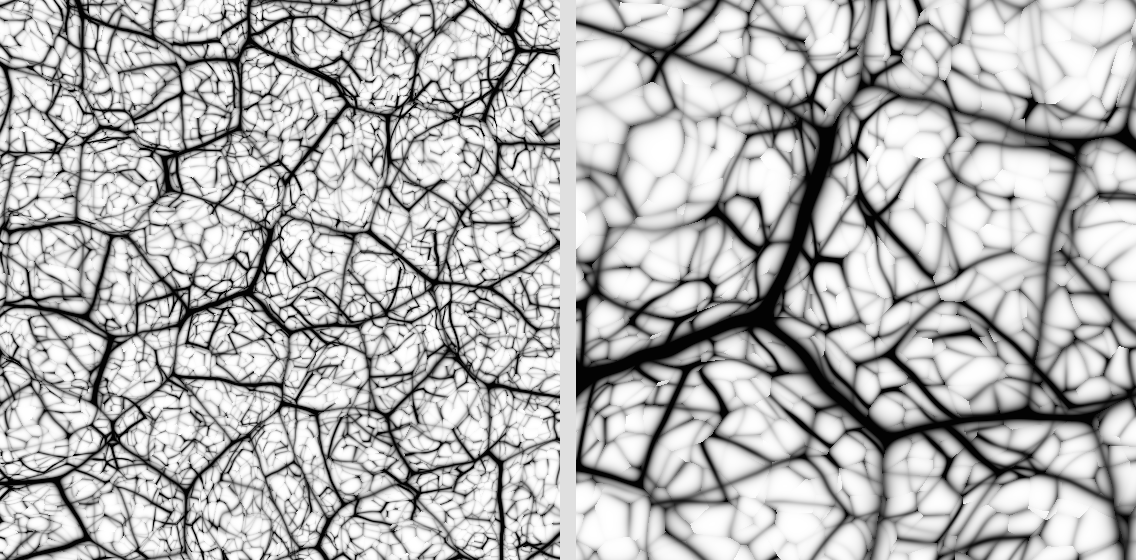
Left, the full canvas; right, a detail of the centre.
Reproduce this texture procedurally as a Shadertoy shader.

```glsl
// Black web of filaments on white, like the walls between foam bubbles.
// Four scales of warped Voronoi borders are overlaid; each border has its own
// strength, and finer webs are squeezed towards the walls of the large voids.

const vec3 PAPER = vec3(1.0);
const vec3 INK = vec3(0.01);

// Integer hash: two values in 0..1 for a lattice point
vec2 hash2(ivec2 cell) {
    uvec2 v = uvec2(cell + 4096) * 1664525u + 1013904223u;
    v.x += v.y * 1664525u;
    v.y += v.x * 1664525u;
    v ^= v >> 16u;
    v.x += v.y * 1664525u;
    v.y += v.x * 1664525u;
    v ^= v >> 16u;
    return vec2(v & 65535u) / 65535.0;
}

// Smooth two-channel value noise
vec2 noise2(vec2 p) {
    ivec2 i = ivec2(floor(p));
    vec2 f = fract(p);
    f = f * f * (3.0 - 2.0 * f);
    return mix(mix(hash2(i), hash2(i + ivec2(1, 0)), f.x),
               mix(hash2(i + ivec2(0, 1)), hash2(i + ivec2(1, 1)), f.x), f.y);
}

vec2 warp(vec2 p, float frequency, float amount) {
    return p + amount * (2.0 * noise2(p * frequency) - 1.0);
}

// Voronoi borders: x = ink density, yz = offset from the cell's seed (in cells)
vec3 web(vec2 p, float cells, float width, float weakest, float strongest, int layer) {
    vec2 q = p * cells;
    ivec2 base = ivec2(floor(q));
    ivec2 shift = ivec2(layer * 137, layer * 291);

    // Nearest seed
    ivec2 home = base;
    vec2 toHome = vec2(8.0);
    for (int y = -1; y <= 1; y++)
    for (int x = -1; x <= 1; x++) {
        ivec2 cell = base + ivec2(x, y);
        vec2 toSeed = vec2(cell) + hash2(cell + shift) - q;
        if (dot(toSeed, toSeed) < dot(toHome, toHome)) {
            toHome = toSeed;
            home = cell;
        }
    }

    // Sum the soft borders shared with all neighbours
    float density = 0.0;
    float rounding = 0.0008;
    for (int y = -2; y <= 2; y++)
    for (int x = -2; x <= 2; x++) {
        if (x == 0 && y == 0) continue;
        ivec2 cell = home + ivec2(x, y);
        vec2 toSeed = vec2(cell) + hash2(cell + shift) - q;
        vec2 across = toSeed - toHome;
        float gap = dot(0.5 * (toSeed + toHome), across) / max(length(across), 0.001);
        float d = gap / cells;
        d = sqrt(d * d + rounding * rounding) - rounding;
        float chance = hash2(home + cell + 2 * shift + 711).x;
        density += mix(weakest, strongest, chance * chance) * exp(-d / width);
    }
    return vec3(density, -toHome);
}

// Lay a translucent coat of ink over what is already there
float coat(float ink, float density) {
    return 1.0 - (1.0 - ink) * (1.0 - clamp(density, 0.0, 1.0));
}

void mainImage(out vec4 fragColor, in vec2 fragCoord) {
    vec2 p = fragCoord / iResolution.y;

    // Bend the plane so voids differ in size and lines wander
    vec2 bent = warp(p, 5.0, 0.030);
    bent = warp(bent, 19.0, 0.005);
    bent = warp(bent, 58.0, 0.0014);

    // Large voids
    vec3 large = web(bent, 6.5, 0.0030, 0.6, 2.2, 1);
    vec2 fromCentre = large.yz;
    float reach = dot(fromCentre, fromCentre);
    float nearWall = smoothstep(0.02, 0.4, reach);

    // Finer webs, crowded near the walls and broken up along their length
    vec2 squeezed = bent + fromCentre * (reach - 0.3) * 0.07;
    vec2 fine = warp(squeezed, 34.0, 0.004);
    vec2 patches = noise2(p * 9.0 + 31.0);
    vec2 breaks = noise2(p * 75.0 + 7.0);
    float medium = web(squeezed, 13.0, 0.0021, 0.12, 1.5, 2).x;
    float small = web(fine, 27.0, 0.0017, 0.0, 1.0, 3).x;
    float tiny = web(fine, 50.0, 0.0015, 0.0, 0.5, 4).x;

    float ink = coat(0.0, large.x * (0.8 + 0.4 * patches.y));
    ink = coat(ink, medium * mix(0.75, 1.15, nearWall));
    ink = coat(ink, small * mix(0.7, 1.2, nearWall) * (0.5 + breaks.x));
    ink = coat(ink, tiny * (0.5 + patches.x) * (0.3 + 1.4 * breaks.y));

    fragColor = vec4(mix(PAPER, INK, ink), 1.0);
}
```
